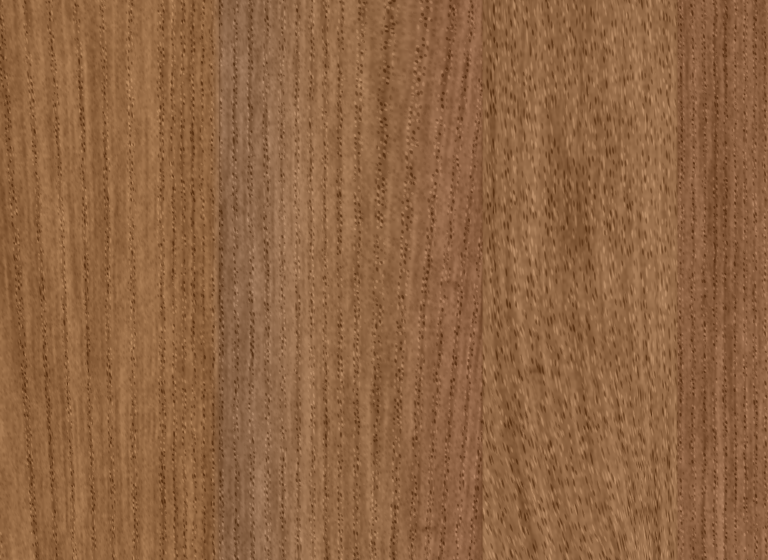
Write a Shadertoy shader that draws this texture.

```glsl
// Four joined planks of brown wood with pore-lined growth rings.

const vec3 DARK_WOOD  = vec3(0.44, 0.285, 0.16);
const vec3 LIGHT_WOOD = vec3(0.665, 0.495, 0.35);
const vec3 GREY_TINT  = vec3(0.965, 0.99, 1.06);
const vec3 RED_TINT   = vec3(1.0, 0.975, 1.02);
const vec3 WARM_TINT  = vec3(1.01, 0.995, 0.95);
const vec3 SEAMS = vec3(0.285, 0.628, 0.882);    // plank joints, in canvas widths

// One component per plank, left to right
const vec4 RING_FREQ    = vec4(27.0, 50.0, 40.0, 74.0);
const vec4 BAND_WIDTH   = vec4(0.0070, 0.0062, 0.0150, 0.0045);
const vec4 PORE_LENGTH  = vec4(0.0085, 0.0085, 0.020, 0.0080);
const vec4 PORE_DENSITY = vec4(0.60, 0.60, 0.55, 0.60);
const vec4 PLANK_TONE   = vec4(0.62, 0.65, 0.60, 0.60);

const float PORE_WIDTH    = 0.0039;
const float PORE_SLANT    = 0.5;
const float PORE_DARK     = 0.66;
const float PORE_LIGHT    = 0.50;
const float LINE_DARK     = 0.26;
const float RING_CONTRAST = 0.28;
const float FIBRE_CONTRAST = 0.66;
const float SPECK_CONTRAST = 0.50;
const int   KNOTS = 4;

float hash(vec2 p) {
    return fract(sin(dot(p, vec2(127.1, 311.7))) * 43758.5453);
}

float noise(vec2 p) {
    vec2 i = floor(p), f = fract(p);
    f = f * f * (3.0 - 2.0 * f);
    return mix(mix(hash(i), hash(i + vec2(1, 0)), f.x),
               mix(hash(i + vec2(0, 1)), hash(i + vec2(1, 1)), f.x), f.y);
}

// Straightens the grain: returns x measured across the leaning fibres
float acrossGrain(int plank, vec2 p) {
    float u = p.x + 0.006 * (noise(p * vec2(9.0, 3.5)) - 0.5)
                  + 0.0022 * (noise(p * vec2(40.0, 45.0)) - 0.5);
    if (plank == 0) u += 0.075 * (p.y - 0.73) * (1.0 - smoothstep(0.0, 0.22, p.x));
    if (plank == 1) u -= 0.09 * p.y * smoothstep(0.42, 0.64, p.x);
    if (plank == 2) {
        float low = max(0.45 - p.y, 0.0);
        u -= 0.24 * low * low * (1.0 - smoothstep(0.80, 0.90, p.x));
    }
    return u;
}

// Slanted short dashes scattered in staggered columns
float pores(vec2 g, float poreLength, float density, float seed) {
    vec2 q = vec2(g.x / PORE_WIDTH + seed * 0.37, g.y / poreLength);
    float column = floor(q.x);
    q.y += 7.0 * hash(vec2(column, seed)) + 1.2 * noise(vec2(column, q.y * 0.4));
    vec2 cell = vec2(column, floor(q.y));
    vec2 d = fract(q) - 0.5;
    d.x += PORE_SLANT * d.y + 0.45 * (hash(cell + seed) - 0.5);
    float squeeze = 0.9 + 0.6 * hash(cell + seed + 2.7);
    float shape = 1.0 - smoothstep(0.18, 0.45, length(d * vec2(1.0, squeeze)));
    return shape * smoothstep(0.0, 0.35, density - hash(cell + seed + 5.3) + 0.15);
}

// Small dark smudges at random places
float knots(vec2 p) {
    float k = 0.0;
    for (int i = 0; i < KNOTS; i++) {
        float n = float(i);
        vec2 c = vec2(0.5 + 0.36 * hash(vec2(n, 2.0)), 0.7 * hash(vec2(n, 9.0)));
        vec2 d = (p - c) * vec2(0.8, 1.3) + 0.008 * (noise(p * 150.0) - 0.5);
        k += exp(-dot(d, d) / 0.00005);
    }
    return k;
}

vec3 wood(vec2 p) {
    int plank = int(dot(step(SEAMS, vec3(p.x)), vec3(1.0)));
    float u = acrossGrain(plank, p);
    vec2 grain = vec2(u, p.y);

    // Growth rings, crowded at the right of the first plank
    float ring = u * RING_FREQ[plank];
    float crowd = plank == 0 ? smoothstep(0.21, 0.23, u) : 0.0;
    if (plank == 0) ring += 50.0 * max(u - 0.215, 0.0);
    ring += 0.8 * (noise(vec2(u * 13.0, float(plank))) - 0.5);
    float f = fract(ring) - 0.5;
    float offset = abs(f) / mix(RING_FREQ[plank], 77.0, crowd);
    float width = mix(BAND_WIDTH[plank], 0.0045, crowd);
    float band = 1.0 - smoothstep(0.4 * width, width, offset);
    float core = 1.0 - smoothstep(0.0, 0.6 * width, offset);

    // Fibres and specks
    float fibre = 0.65 * noise(grain * vec2(245.0, 11.0))
                + 0.35 * noise(grain * vec2(130.0, 5.0) + 31.0) - 0.5;
    float speck = 0.6 * noise(grain * vec2(270.0, 190.0))
                + 0.4 * noise(grain * vec2(250.0, 70.0) + 13.0) - 0.5;
    float ringTone = noise(vec2(ring * 0.9, p.y * 2.0 + 17.0 * float(plank))) - 0.5;

    float tone = PLANK_TONE[plank] + RING_CONTRAST * ringTone
               + FIBRE_CONTRAST * fibre + SPECK_CONTRAST * speck
               + 0.10 * (noise(p * vec2(7.0, 2.5) + 50.0) - 0.5);
    float broken = 0.5 + 0.8 * noise(vec2(floor(ring) * 3.0, p.y * 45.0));
    tone -= LINE_DARK * core * broken * (plank == 2 ? 0.25 : 1.0);
    float cover = max(band, plank == 2 ? 0.55 : 0.22);
    tone -= PORE_DARK * cover * pores(grain, PORE_LENGTH[plank], PORE_DENSITY[plank], 1.0);
    tone += PORE_LIGHT * cover * pores(grain, PORE_LENGTH[plank], PORE_DENSITY[plank], 4.0);
    tone -= 0.5 * knots(p);

    // Broad shading and thin joints
    float grey = smoothstep(0.270, 0.295, p.x) * (1.0 - smoothstep(0.31, 0.44, p.x));
    float red = smoothstep(0.48, 0.61, p.x) * (plank == 1 ? 1.0 : 0.0);
    if (plank == 3) red = 0.8;
    float shade = smoothstep(0.18, 0.25, p.x) * (1.0 - smoothstep(0.27, 0.29, p.x));
    tone -= 0.12 * red + 0.06 * grey + 0.10 * shade;
    vec3 toSeam = abs(p.x - SEAMS);
    tone -= 0.20 * (1.0 - smoothstep(0.0, 0.003, min(toSeam.x, min(toSeam.y, toSeam.z))));

    vec3 color = mix(DARK_WOOD, LIGHT_WOOD, clamp(tone, -0.4, 1.3));
    color *= mix(vec3(1.0), GREY_TINT, grey) * mix(vec3(1.0), RED_TINT, red);
    return plank == 0 ? color * mix(WARM_TINT, vec3(1.0), grey) : color;
}

void mainImage(out vec4 fragColor, in vec2 fragCoord) {
    // Four samples per pixel smooth every edge
    vec3 sum = vec3(0.0);
    for (int i = 0; i < 4; i++) {
        vec2 shift = vec2(i % 2, i / 2) * 0.5 - 0.25;
        sum += wood((fragCoord + shift) / iResolution.x);
    }
    fragColor = vec4(sum * 0.25, 1.0);
}
```
